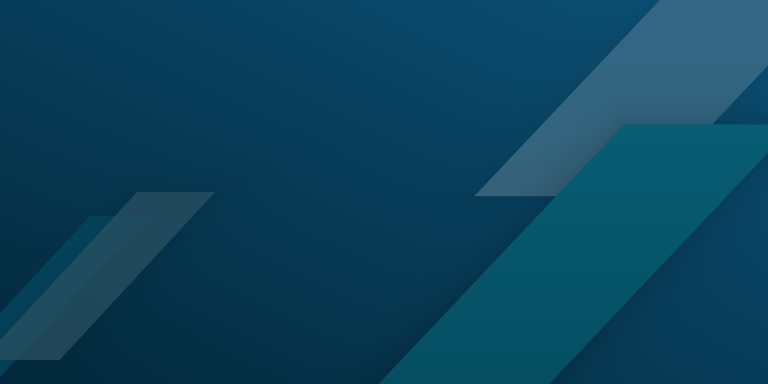
A Shadertoy shader for this background:

```glsl
// Slanted translucent bars with soft shadows over a deep blue diagonal gradient.

// Lengths are in canvas heights; the origin is at the lower left.
const vec3 NIGHT_BLUE = vec3(0.010, 0.160, 0.235);
const vec3 OCEAN_BLUE = vec3(0.045, 0.315, 0.465);
const vec3 PALE_LOW   = vec3(0.210, 0.385, 0.480);
const vec3 PALE_HIGH  = vec3(0.200, 0.400, 0.510);
const vec3 TEAL_LOW   = vec3(0.020, 0.305, 0.385);
const vec3 TEAL_HIGH  = vec3(0.030, 0.365, 0.450);
const vec3 SMALL_TEAL = vec3(0.015, 0.285, 0.385);
const vec3 SMALL_GRAY = vec3(0.175, 0.320, 0.390);

// Top left corner, width and height of each bar
const vec4 PALE_BAR       = vec4(1.813, 1.100, 0.443, 0.611);
const vec4 TEAL_BAR       = vec4(1.625, 0.676, 0.445, 0.900);
const vec4 SMALL_TEAL_BAR = vec4(0.234, 0.4375, 0.154, 0.600);
const vec4 SMALL_GRAY_BAR = vec4(0.357, 0.500, 0.203, 0.4375);

const float LARGE_SLANT = 0.946;
const float SMALL_SLANT = 0.925;
const float SMALL_TEAL_ALPHA = 0.75;
const float SMALL_GRAY_ALPHA = 0.70;
const float SHADOW_STRENGTH = 0.13;
const float SHADOW_RADIUS = 0.045;

// Signed distance to a slanted bar with level ends
float barDistance(vec2 p, vec4 bar, float slant) {
    vec2 q = p - bar.xy;
    q.x -= slant * q.y;
    float sides = max(-q.x, q.x - bar.z) * inversesqrt(1.0 + slant * slant);
    float ends = max(q.y, -q.y - bar.w);
    return max(sides, ends);
}

// Soft shadow around a bar, then its smooth-edged fill
vec3 paintBar(vec3 base, float dist, vec3 tint, float alpha, float shadow) {
    float pixel = 1.0 / iResolution.y;
    base *= 1.0 - shadow * exp(-max(dist, 0.0) / SHADOW_RADIUS);
    float coverage = 1.0 - smoothstep(-0.6 * pixel, 0.6 * pixel, dist);
    return mix(base, tint, alpha * coverage);
}

void mainImage(out vec4 fragColor, in vec2 fragCoord) {
    vec2 uv = fragCoord / iResolution.xy;
    vec2 p = fragCoord / iResolution.y;

    // Diagonal background
    vec3 color = mix(NIGHT_BLUE, OCEAN_BLUE, 0.5 * (uv.x + uv.y));

    // Small overlapping bars at the left
    float smallTeal = barDistance(p, SMALL_TEAL_BAR, SMALL_SLANT);
    float smallGray = barDistance(p, SMALL_GRAY_BAR, SMALL_SLANT);
    color = paintBar(color, smallTeal, SMALL_TEAL, SMALL_TEAL_ALPHA, 0.0);
    color = paintBar(color, smallGray, SMALL_GRAY, SMALL_GRAY_ALPHA, 0.4 * SHADOW_STRENGTH);

    // Large bars at the right, teal in front
    vec3 pale = mix(PALE_LOW, PALE_HIGH, smoothstep(0.48, 0.75, p.y));
    vec3 teal = mix(TEAL_LOW, TEAL_HIGH, clamp(p.y / TEAL_BAR.y, 0.0, 1.0));
    float paleDist = barDistance(p, PALE_BAR, LARGE_SLANT);
    float tealDist = barDistance(p, TEAL_BAR, LARGE_SLANT);
    color = paintBar(color, paleDist, pale, 1.0, 0.3 * SHADOW_STRENGTH);
    color = paintBar(color, tealDist, teal, 1.0, SHADOW_STRENGTH);

    fragColor = vec4(color, 1.0);
}
```
